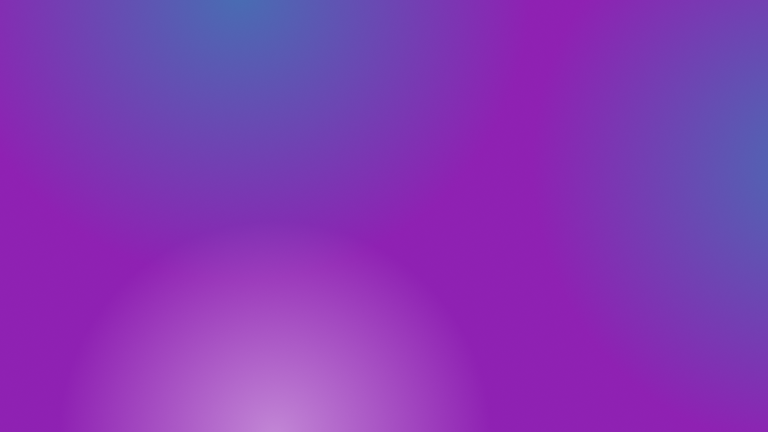
Write a WebGL 2 fragment shader that draws this background.

```glsl
#version 300 es
precision highp float;
// Violet backdrop with two soft blue glows and a pale glow rising from below.

uniform vec2 u_resolution;
out vec4 fragColor;

const vec3 VIOLET = vec3(0.56, 0.13, 0.70);
const vec3 BLUE = vec3(0.28, 0.43, 0.70);
const vec3 WHITE = vec3(1.0);

// Radial falloff: 1 at the center, fading evenly to 0 at the radius.
float glow(vec2 p, vec2 center, float radius) {
    return clamp(1.0 - length(p - center) / radius, 0.0, 1.0);
}

// Lays a glow of the given color over the background.
vec3 addGlow(vec3 base, vec3 color, float amount, float strength) {
    return mix(base, color, amount * strength);
}

// Small value noise used to hide banding.
float hash(vec2 p) {
    return fract(sin(dot(p, vec2(12.99, 78.23))) * 43758.5);
}

void main() {
    // Canvas height is one unit; the origin is at the lower left.
    vec2 p = gl_FragCoord.xy / u_resolution.y;
    float aspect = u_resolution.x / u_resolution.y;

    // Blue light at the top and beyond the right edge.
    vec3 color = VIOLET;
    color = addGlow(color, BLUE, glow(p, vec2(0.313 * aspect, 1.02), 0.67), 1.0);
    color = addGlow(color, BLUE, glow(p, vec2(1.07 * aspect, 0.62), 0.67), 1.0);

    // Pale light just under the bottom edge.
    color = addGlow(color, WHITE, glow(p, vec2(0.358 * aspect, -0.012), 0.50), 0.46);

    // Dither by less than one color step.
    color += (hash(gl_FragCoord.xy) - 0.5) / 255.0;
    fragColor = vec4(color, 1.0);
}
```
